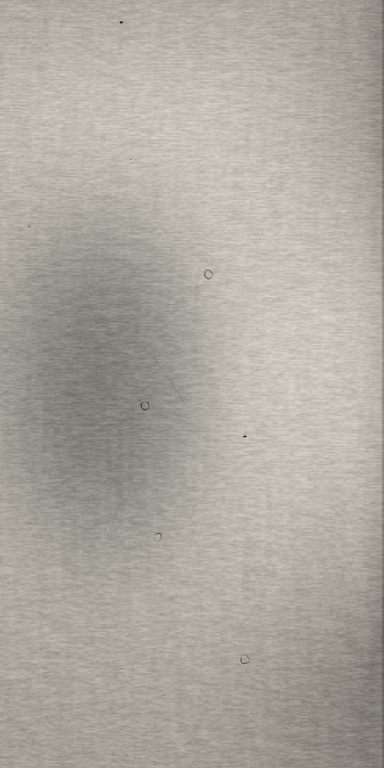
Give the GLSL for this texture, as a Shadertoy shader.

```glsl
// Brushed steel sheet: fine horizontal grain under soft, uneven light,
// with a broad dark reflection, small ring-shaped pits, specks and a scratch.
// Layers of stretched value noise make the grain; gaussians make the light.
#define DARK_STEEL vec3(0.53, 0.515, 0.485)
#define LIGHT_STEEL vec3(0.79, 0.77, 0.73)
#define GRAIN_CONTRAST 0.66
#define REFLECTION_DEPTH 0.86
#define PIT_RADIUS 0.0105
#define PIT_COUNT 4
#define SPECK_COUNT 9

float hash(vec2 p) {
    return fract(sin(dot(p, vec2(127.1, 311.7))) * 43758.5453);
}

float noise(vec2 p) {
    vec2 cell = floor(p), f = fract(p);
    f = f * f * (3.0 - 2.0 * f);
    float low = mix(hash(cell), hash(cell + vec2(1, 0)), f.x);
    float high = mix(hash(cell + vec2(0, 1)), hash(cell + vec2(1, 1)), f.x);
    return mix(low, high, f.y);
}

// Soft elliptical spot, 1 at its centre
float spot(vec2 p, vec2 centre, vec2 size) {
    vec2 d = (p - centre) / size;
    return exp(-dot(d, d));
}

float segmentDistance(vec2 p, vec2 a, vec2 b) {
    vec2 pa = p - a, ba = b - a;
    return length(pa - ba * clamp(dot(pa, ba) / dot(ba, ba), 0.0, 1.0));
}

// Thin, short streaks of several lengths, centred on zero
float brushedGrain(vec2 p) {
    float grain = 0.10 * (noise(p * vec2(18.0, 120.0)) - 0.5);
    grain += 0.30 * (noise(p * vec2(34.0, 233.0) + 17.0) - 0.5);
    grain += 0.40 * (noise(p * vec2(67.0, 241.0) + 43.0) - 0.5);
    grain += 0.36 * (noise(p * vec2(139.0, 247.0) + 71.0) - 0.5);
    return grain;
}

// Broad light: 0 is dark steel, 1 is light steel
float sheetLight(vec2 p) {
    float light = 0.62 + 0.42 * spot(p, vec2(0.74, 1.08), vec2(0.55, 0.68));
    light += 0.24 * spot(p, vec2(0.30, 1.68), vec2(0.55, 0.28));
    light -= 0.46 * spot(p, vec2(1.08, 1.72), vec2(0.30, 0.38));
    light -= 0.62 * spot(p, vec2(1.08, 0.18), vec2(0.36, 0.42));
    light -= 0.20 * (1.0 - smoothstep(0.0, 0.55, p.y));
    light -= 0.10 * smoothstep(1.75, 2.0, p.y);
    light -= 0.20 * smoothstep(0.92, 1.0, p.x);
    return light;
}

// Pits: a broken dark rim with a faint pale edge beside it
float pits(vec2 p, float px) {
    float shade = 0.0;
    for (int i = 0; i < PIT_COUNT; i++) {
        float id = float(i);
        vec2 centre = vec2(0.36 + 0.32 * hash(vec2(id, 5.0)),
                           0.23 + 0.33 * id + 0.08 * hash(vec2(id, 8.0)));
        vec2 d = p - centre;
        float wobble = 0.004 * (noise(d * 120.0 + id * 9.0) - 0.5);
        float rim = abs(length(d) - PIT_RADIUS + wobble);
        float pale = abs(length(d + vec2(0.002, 0.002)) - PIT_RADIUS + wobble);
        float strength = smoothstep(0.1, 0.8, noise(d * 80.0 + id * 5.0));
        shade -= (0.35 + 0.9 * strength) * (1.0 - smoothstep(0.0, 0.001 + px, rim));
        shade += 0.25 * (1.0 - smoothstep(0.0, 0.001 + px, pale));
    }
    return shade;
}

// Small dark specks, each slightly wider than tall
float specks(vec2 p, float px) {
    float cover = 0.0;
    for (int i = 0; i < SPECK_COUNT; i++) {
        float id = float(i);
        vec2 centre = vec2(0.05 + 0.6 * hash(vec2(id, 21.0)),
                           2.0 * (id + hash(vec2(id, 34.0))) / float(SPECK_COUNT));
        float radius = mix(0.0007, 0.0035, pow(hash(vec2(id, 55.0)), 4.0));
        float d = length((p - centre) * vec2(0.75, 1.2)) - radius;
        cover = max(cover, 1.0 - smoothstep(-0.5 * px, 0.5 * px, d));
    }
    return cover;
}

void mainImage(out vec4 fragColor, in vec2 fragCoord) {
    float px = 1.0 / iResolution.x;
    vec2 p = fragCoord * px;

    // Light, reflection and grain
    vec2 fromReflection = (p - vec2(0.28, 1.0)) / vec2(0.27, 0.44);
    float reflection = exp(-pow(dot(fromReflection, fromReflection), 1.35));
    float light = sheetLight(p) - REFLECTION_DEPTH * reflection;
    light = max(light, -0.06) + GRAIN_CONTRAST * brushedGrain(p);

    // Faint smudges and a thin broken scratch
    light -= 0.22 * spot(p, vec2(0.51, 1.24), vec2(0.010, 0.018));
    light -= 0.12 * spot(p, vec2(0.69, 0.78), vec2(0.025, 0.016));
    float scratch = segmentDistance(p, vec2(0.40, 1.07), vec2(0.485, 0.945));
    light -= 0.40 * noise(p * 60.0) * (1.0 - smoothstep(0.0, 0.0005 + px, scratch));
    light += pits(p, px);

    // Steel colour, cooler in the reflection
    vec3 color = mix(DARK_STEEL, LIGHT_STEEL, light);
    color += reflection * vec3(-0.012, 0.0, 0.006);
    color *= 1.0 - 0.8 * specks(p, px);
    color *= 1.0 - 0.2 * smoothstep(0.995 - px, 0.995 + px, p.x);
    fragColor = vec4(clamp(color, 0.0, 1.0), 1.0);
}
```
